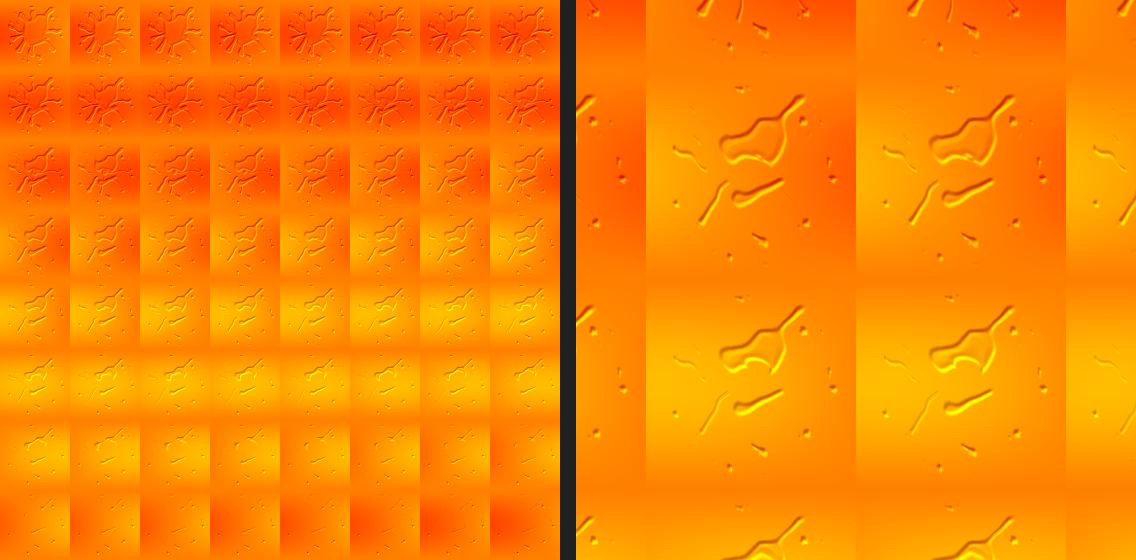
Left: the whole. Right: its middle third, enlarged.
This pattern is drawn by a WebGL 2 fragment shader. Its source:

```glsl
#version 300 es
precision highp float;

uniform vec2 u_resolution;
out vec4 fragColor;

const float PI = 3.14159;

vec2 hash2(vec2 p) {
    vec3 q = fract(p.xyx * vec3(0.1031, 0.1030, 0.0973));
    q += dot(q, q.yzx + 33.33);
    return fract((q.xx + q.yz) * q.zy);
}

float gradientNoise(vec2 p) {
    vec2 i = floor(p), f = fract(p);
    vec2 u = f * f * f * (f * (f * 6.0 - 15.0) + 10.0);
    vec2 o = vec2(0.0, 1.0);
    float a = dot(hash2(i) * 2.0 - 1.0, f);
    float b = dot(hash2(i + o.yx) * 2.0 - 1.0, f - o.yx);
    float c = dot(hash2(i + o) * 2.0 - 1.0, f - o);
    float d = dot(hash2(i + 1.0) * 2.0 - 1.0, f - 1.0);
    return mix(mix(a, b, u.x), mix(c, d, u.x), u.y);
}

float smoothMin(float a, float b, float k) {
    float h = max(k - abs(a - b), 0.0) / k;
    return min(a, b) - h * h * k * 0.25;
}

// Tapered stroke, thicker at its far end
float stroke(vec2 p, vec2 a, vec2 b, float r) {
    vec2 pa = p - a, ba = b - a;
    float h = clamp(dot(pa, ba) / dot(ba, ba), 0.0, 1.0);
    return length(pa - ba * h) - r * mix(0.7, 1.15, h * h);
}

// Loose drops around the splash, drifting outward as they dry
float droplets(vec2 p, float age) {
    float d = 1.0;
    for (int i = 0; i < 19; i++) {
        vec2 h = hash2(vec2(float(i) * 3.7 + 2.0, 11.0));
        vec2 g = hash2(vec2(float(i) * 5.3 + 7.0, 29.0));
        float angle = (float(i) + h.x * 0.8) * 2.4;
        vec2 dir = vec2(cos(angle), sin(angle));
        vec2 at = 0.5 + dir * (0.31 + 0.13 * h.y + 0.025 * age);
        float r = 0.008 + 0.015 * g.x * g.x - 0.014 * age * g.y;
        d = min(d, stroke(p, at, at + dir.yx * 0.035 * g.y * g.y, r));
    }
    return d;
}

// Signed distance to the splash, which opens and breaks up with age
float splash(vec2 p, float age) {
    float drops = droplets(p, age);
    vec2 q = p * 9.0 + vec2(0.0, age * 0.7);
    p += 0.045 * vec2(gradientNoise(q), gradientNoise(q + 17.3));

    // Body with a hole growing in it
    float body = stroke(p, vec2(0.41, 0.62), vec2(0.56, 0.66), 0.11 - 0.04 * age);
    float core = length(p - vec2(0.50, 0.53)) - 0.17 + 0.5 * age;
    body = smoothMin(body, core, 0.04);
    body = max(body, 0.38 * (age - 0.42) - length(p - vec2(0.53, 0.58)));

    // Upper arms
    float d = stroke(p, vec2(0.58, 0.69), vec2(0.74, 0.86), 0.036 - 0.034 * age);
    d = min(d, stroke(p, vec2(0.42, 0.64), vec2(0.30, 0.78), 0.034 - 0.13 * age));
    d = min(d, stroke(p, vec2(0.46, 0.66), vec2(0.47, 0.82), 0.032 - 0.15 * age));
    d = min(d, stroke(p, vec2(0.30, 0.54), vec2(0.15, 0.63), 0.025 - 0.032 * age));
    d = min(d, stroke(p, vec2(0.56, 0.53), vec2(0.85, 0.57), 0.030 - 0.09 * age));

    // Lower arms
    d = min(d, stroke(p, vec2(0.66, 0.46), vec2(0.45, 0.39), 0.045 - 0.042 * age));
    d = min(d, stroke(p, vec2(0.62, 0.46), vec2(0.75, 0.29), 0.032 - 0.07 * age));
    d = min(d, stroke(p, vec2(0.38, 0.46), vec2(0.27, 0.28), 0.036 - 0.05 * age));
    d = min(d, stroke(p, vec2(0.47, 0.45), vec2(0.45, 0.24), 0.036 - 0.09 * age));
    d = min(d, stroke(p, vec2(0.38, 0.50), vec2(0.18, 0.44), 0.030 - 0.12 * age));
    d = min(d, stroke(p, vec2(0.52, 0.20), vec2(0.56, 0.17), 0.022 - 0.006 * age));
    return min(smoothMin(body, d, 0.05), drops);
}

// Raised rim falling to a shallow dip inside
float relief(vec2 p, float age, float pixel) {
    float d = splash(p, age);
    float rim = smoothstep(0.5 * pixel, -max(0.017, pixel), d);
    return rim - 0.45 * smoothstep(-0.012, -0.05, d);
}

void main() {
    vec2 grid = gl_FragCoord.xy / u_resolution * 8.0;
    vec2 cell = floor(grid), p = fract(grid);
    float pixel = 8.0 / min(u_resolution.x, u_resolution.y);

    // Frames run from the top left, row by row
    float age = ((7.0 - cell.y) * 8.0 + cell.x) / 64.0;

    // Warm glow sweeping across each cell
    float wave = cos(2.0 * PI * (age - 0.25 * p.x - 0.03));
    float glow = -wave * pow(sin(PI * p.y), 1.2);
    vec3 color = vec3(1.0, 0.50 + 0.24 * glow, 0.0);

    // Embossed rims, lit from below
    vec2 light = vec2(-0.004, 0.008);
    float emboss = relief(p + light, age, pixel) - relief(p - light, age, pixel);
    color.g += 0.38 * max(emboss, 0.0) + 0.30 * min(emboss, 0.0);
    color.r += 0.22 * min(emboss, 0.0);

    fragColor = vec4(clamp(color, 0.0, 1.0), 1.0);
}
```
